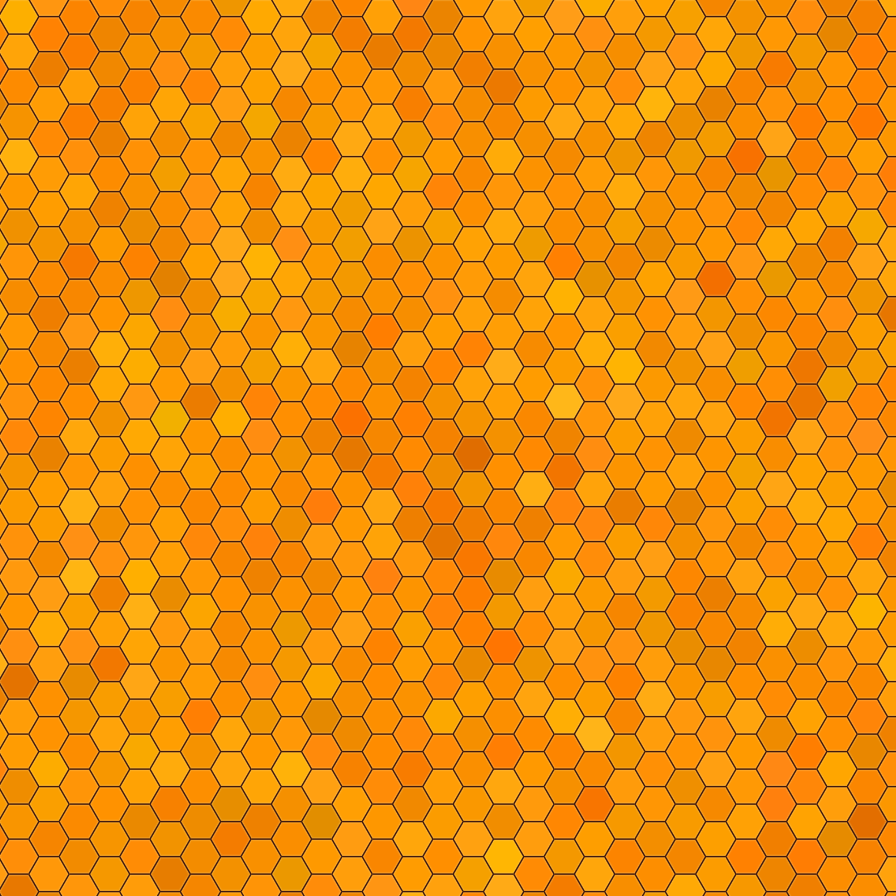
This pattern is drawn by a WebGL 2 fragment shader. Its source:

```glsl
#version 300 es
precision highp float;

uniform vec2 u_resolution;
out vec4 fragColor;

vec3 hash32(vec2 p) {
  vec3 q = fract(p.xyx * vec3(0.1031, 0.1030, 0.0973));
  q += dot(q, q.yxz + 33.33);
  return fract((q.xxy + q.yzz) * q.zyx);
}

// Roughly normal value, mean 0 and deviation 0.5
float bell(vec2 p) {
  return dot(hash32(p), vec3(1.0)) - 1.5;
}

float valueNoise(vec2 p) {
  vec2 i = floor(p), f = fract(p);
  f = f * f * (3.0 - 2.0 * f);
  float low = mix(hash32(i).x, hash32(i + vec2(1.0, 0.0)).x, f.x);
  float high = mix(hash32(i + vec2(0.0, 1.0)).x, hash32(i + 1.0).x, f.x);
  return mix(low, high, f.y) - 0.5;
}

// Fully saturated colour between red and yellow, hue in degrees
vec3 amber(float hue, float lightness) {
  float chroma = 1.0 - abs(2.0 * lightness - 1.0);
  return lightness - 0.5 * chroma + chroma * vec3(1.0, hue / 60.0, 0.0);
}

void main() {
  float size = min(u_resolution.x, u_resolution.y);
  float pixel = 25.6 / size;

  // One unit is the height of a flat-topped cell
  vec2 p = (gl_FragCoord.xy / size - vec2(0.0208, 0.0049)) * 25.6;

  // Nearest centre of two interleaved rectangular lattices
  vec2 pitch = vec2(sqrt(3.0), 1.0);
  vec2 a = p - pitch * floor(p / pitch + 0.5);
  vec2 b = p - pitch * (floor(p / pitch) + 0.5);
  vec2 local = dot(a, a) < dot(b, b) ? a : b;
  vec2 id = floor((p - local) * 2.0 / pitch + 0.5);

  vec2 q = abs(local);
  float edge = 0.5 - max(q.y, dot(q, vec2(0.866, 0.5)));

  // Cell tint: soft drifting patches plus a jitter per cell
  float drift = valueNoise(id * vec2(0.27, 0.13) + 41.0);
  float hue = 34.8 + 5.0 * drift + 5.6 * bell(id + 117.0);
  float lightness = 0.496 + 0.025 * drift + 0.042 * bell(id + 271.0);
  vec3 color = amber(clamp(hue, 27.0, 49.0), clamp(lightness, 0.42, 0.57));

  // Pale rim inside each cell
  float rim = 1.0 - smoothstep(0.03, 0.03 + max(0.05, pixel), edge);
  color = mix(color, vec3(0.98, 0.80, 0.42), 0.3 * rim);

  // Thin dark outline
  float line = clamp((0.02 - edge) / pixel + 0.5, 0.0, 1.0);
  color = mix(color, vec3(0.25, 0.10, 0.06), line);

  fragColor = vec4(color, 1.0);
}
```
